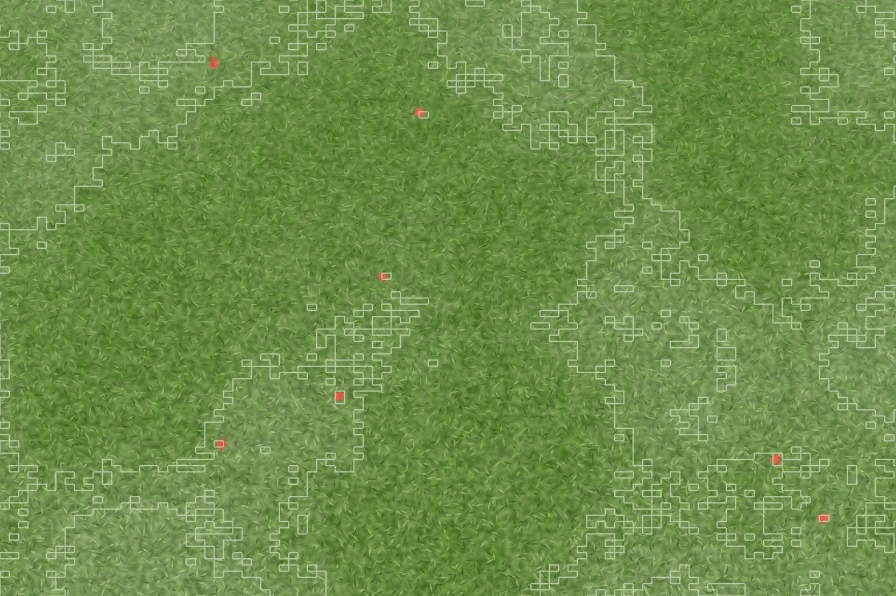
A Shadertoy shader for this texture:

```glsl
// Mown lawn seen from above, with pale stepped outlines around its tone patches.
// Grass is scattered tapered blades over gradient noise; outlines appear where
// neighbouring grid cells fall in different tone bands. A few red flecks on top.

const vec3 LUSH = vec3(0.395, 0.540, 0.240);
const vec3 DRY = vec3(0.490, 0.600, 0.360);
const vec3 BLADE_LIGHT = vec3(0.135, 0.135, 0.115);
const vec3 STRAW_SHIFT = vec3(0.050, 0.010, 0.060);
const vec3 OUTLINE = vec3(0.760, 0.830, 0.690);
const vec3 FLECK = vec3(0.860, 0.370, 0.270);

const vec2 LUSH_CENTRE = vec2(0.68, 0.58);
const float PATCH_SCALE = 2.1;
const float BLADE_ROWS = 105.0;
const float BLADE_WIDTH = 0.20;
const vec2 GRID = vec2(64.0, 96.0);     // outline cells per canvas height
const float LINE_WIDTH = 0.0021;
const float STEP_JITTER = 0.15;
const float UPPER_BAND = 0.27;
const int FLECK_COUNT = 7;
const float FLECK_RADIUS = 0.008;

vec2 hash2(vec2 p) {
    vec3 q = fract(p.xyx * vec3(0.1031, 0.1030, 0.0973));
    q += dot(q, q.yzx + 33.33);
    return fract((q.xx + q.yz) * q.zy);
}

float cornerSlope(vec2 cell, vec2 offset) {
    float angle = 6.2832 * hash2(cell).x;
    return dot(vec2(cos(angle), sin(angle)), offset);
}

float gradientNoise(vec2 p) {
    vec2 i = floor(p), f = fract(p);
    vec2 u = f * f * f * (f * (f * 6.0 - 15.0) + 10.0);
    vec2 e = vec2(1.0, 0.0);
    float low = mix(cornerSlope(i, f), cornerSlope(i + e, f - e), u.x);
    float high = mix(cornerSlope(i + e.yx, f - e.yx), cornerSlope(i + 1.0, f - 1.0), u.x);
    return mix(low, high, u.y);
}

float fbm(vec2 p) {
    float sum = 0.0, weight = 1.0;
    for (int i = 0; i < 4; i++) {
        sum += weight * gradientNoise(p);
        p = mat2(1.6, 1.2, -1.2, 1.6) * p + 17.3;
        weight *= 0.5;
    }
    return sum;
}

// Slow tone of the lawn: below zero is lush, above is dry
float patchTone(vec2 p) {
    return 0.75 * fbm(p * PATCH_SCALE + 41.0) + 0.5 * (length(p - LUSH_CENTRE) - 0.5);
}

float fleckDistance(vec2 p) {
    float nearest = 1.0;
    for (int i = 0; i < FLECK_COUNT; i++) {
        vec2 centre = hash2(vec2(float(i) + 3.0, 71.0)) * vec2(1.5, 1.0);
        nearest = min(nearest, length(p - centre));
    }
    return nearest - FLECK_RADIUS;
}

// Tone band of one outline cell, with jitter for ragged steps
float region(vec2 cell) {
    vec2 centre = (cell + 0.5) / GRID;
    float tone = patchTone(centre) + STEP_JITTER * (hash2(cell + 9.0).x - 0.5);
    return step(0.0, tone) + step(UPPER_BAND, tone) + 3.0 * step(fleckDistance(centre), 0.0);
}

float lineCover(float dist, float pixel) {
    return clamp(0.5 + (0.5 * LINE_WIDTH - dist) / pixel, 0.0, 1.0);
}

float outlineCover(vec2 p, float pixel) {
    vec2 cell = floor(p * GRID), f = fract(p * GRID);
    vec2 side = sign(f - 0.5);
    vec2 dist = (0.5 - abs(f - 0.5)) / GRID;
    float here = region(cell);
    float across = float(region(cell + vec2(side.x, 0.0)) != here);
    float along = float(region(cell + vec2(0.0, side.y)) != here);
    return max(across * lineCover(dist.x, pixel), along * lineCover(dist.y, pixel));
}

// Overlapping blades, each with its own direction, length and signed shade
float bladeShade(vec2 q, float pixel, float shade) {
    vec2 base = floor(q);
    for (int y = -1; y <= 1; y++) {
        for (int x = -1; x <= 1; x++) {
            vec2 cell = base + vec2(x, y);
            vec2 look = hash2(cell + 57.0);
            vec2 d = q - cell - hash2(cell);
            float angle = 3.1416 * look.x;
            vec2 dir = vec2(cos(angle), sin(angle));
            float t = abs(dot(d, dir)) / mix(0.5, 0.95, look.y);
            float dist = abs(dot(d, vec2(-dir.y, dir.x))) - BLADE_WIDTH * (1.0 - t);
            float cover = smoothstep(0.5 * pixel, -0.5 * pixel, dist) * step(t, 1.0);
            shade = mix(shade, 2.0 * hash2(cell + 123.0).y - 1.0, cover);
        }
    }
    return shade;
}

void mainImage(out vec4 fragColor, in vec2 fragCoord) {
    float pixel = 1.0 / iResolution.y;
    vec2 p = fragCoord * pixel;

    // Grass: rows narrow slightly towards the top, as if receding
    vec2 ground = vec2(p.x, p.y + 0.15 * p.y * p.y) * BLADE_ROWS;
    float shade = bladeShade(ground, pixel * BLADE_ROWS, 1.1 * gradientNoise(ground * 0.9) - 0.15);
    shade += 0.5 * gradientNoise(ground * 0.3 + 5.0);
    float dryness = smoothstep(-0.35, 0.35, patchTone(p));
    vec3 colour = mix(LUSH, DRY, dryness);
    colour += BLADE_LIGHT * shade * mix(1.1, 0.8, p.y);
    colour += STRAW_SHIFT * gradientNoise(ground * 0.45 + 31.0);

    // Red flecks with ragged rims
    float rim = fleckDistance(p) + 0.007 * gradientNoise(p * 130.0);
    colour = mix(colour, FLECK + 0.08 * shade, smoothstep(pixel, -pixel, rim));

    // Stepped outlines
    colour = mix(colour, OUTLINE, 0.85 * outlineCover(p, pixel));
    fragColor = vec4(colour, 1.0);
}
```
